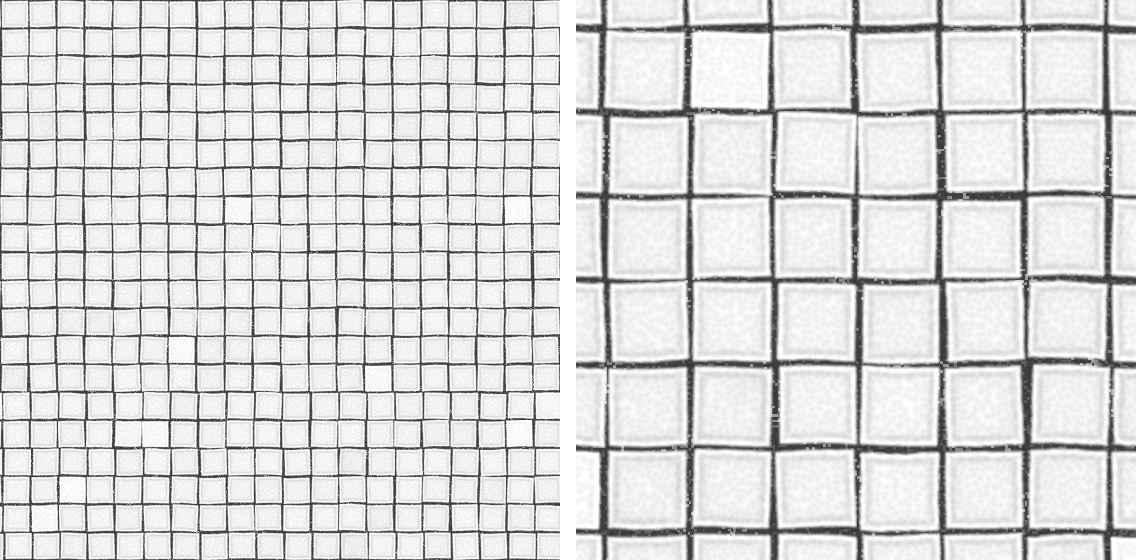
Left, the full canvas; right, a detail of the centre.
A three.js fragment shader for this texture:

```glsl
// Hand-laid white mosaic: a 20 by 20 grid of slightly crooked square tiles
// with dark, speckled grout. Each tile is a tilted box distance function with
// a wavy edge, shaded by its inset; cellular noise mottles the glaze.
varying vec2 vUv;

const float TILES = 20.0;
const float HALF_SIZE = 0.461;
const float EDGE_SOFTNESS = 0.022;
const float GLAZE = 0.958;
const float GROUT_DARK = 0.25;
const float GROUT_LIGHT = 0.43;

float hash(vec2 p) {
  return fract(sin(dot(p, vec2(127.1, 311.7))) * 43758.54);
}

vec2 hash2(vec2 p) {
  return vec2(hash(p), hash(p + vec2(17.3, 41.9)));
}

// Distance to the nearest scattered point
float cellular(vec2 p) {
  vec2 cell = floor(p);
  vec2 local = fract(p);
  float nearest = 1.0;
  for (int y = -1; y <= 1; y++) {
    for (int x = -1; x <= 1; x++) {
      vec2 offset = vec2(float(x), float(y));
      vec2 delta = offset + hash2(cell + offset) - local;
      nearest = min(nearest, dot(delta, delta));
    }
  }
  return sqrt(nearest);
}

// Layered sines for uneven edges and cloudy patches
float ripple(vec2 p, float seed) {
  return 0.5 * sin(p.x * 9.0 + p.y * 7.0 + seed)
       + 0.3 * sin(p.x * 23.0 - p.y * 19.0 + seed * 1.7)
       + 0.2 * sin(p.x * 41.0 + p.y * 47.0 + seed * 2.3);
}

float bump(float x, float center, float width) {
  float t = (x - center) / width;
  return exp(-t * t);
}

float boxDistance(vec2 p, vec2 halfSize, float radius) {
  vec2 q = abs(p) - halfSize + radius;
  return length(max(q, 0.0)) + min(max(q.x, q.y), 0.0) - radius;
}

// Rows lower down are pushed slightly to the right
float rowShift(float row) {
  float drift = 0.12 * (1.0 - smoothstep(2.0, 9.0, row));
  return drift + 0.07 * (hash(vec2(row, 5.0)) - 0.5);
}

// Signed distance to one crooked, rough-edged tile
float tileDistance(vec2 local, vec2 id) {
  vec2 jitter = (hash2(id + 3.1) - 0.5) * vec2(0.042, 0.032);
  float angle = (hash(id + 8.7) - 0.5) * 0.075;
  float c = cos(angle);
  float s = sin(angle);
  vec2 p = mat2(c, -s, s, c) * (local - jitter);
  vec2 halfSize = HALF_SIZE + (hash2(id + 21.4) - 0.5) * 0.02;
  float roughness = mix(0.003, 0.013, pow(hash(id + 6.2), 2.0));
  float wave = ripple(p, hash(id) * 40.0);
  return boxDistance(p, halfSize, 0.025) + roughness * wave;
}

// Pale rim, grey line inside it, then a soft fade to the mottled centre
float glazeShade(float inset, vec2 p, vec2 id) {
  float bare = step(0.97, hash(id + 33.0));
  float halo = 0.068 * bump(inset, 0.095, 0.035) + 0.04 * exp(-inset * 9.0);
  float rim = 0.065 * bump(inset, 0.035, 0.022);
  float mottle = 0.075 * (cellular(p * 13.0) - 0.42);
  float cloudy = smoothstep(0.82, 1.0, hash(id + 14.0));
  float stain = cloudy * 0.035 * (0.5 + 0.5 * ripple(p * 0.4, id.x));
  float tone = 0.014 * (hash(id + 52.0) - 0.5);
  return GLAZE + tone + rim + mottle - stain - halo * (1.0 - 0.75 * bare) + 0.02 * bare;
}

// Dark joint, deepest along its middle, with patches of pale grit
float groutShade(float depth, vec2 p) {
  float shade = mix(GROUT_LIGHT, GROUT_DARK, smoothstep(0.0, 0.035, depth));
  float patchy = smoothstep(0.1, 0.7, ripple(p * 0.35, 2.0));
  float grain = hash(floor(p * 30.0));
  float grit = step(0.8, grain) * mix(0.08, 0.32, patchy);
  return shade + 0.07 * (grain - 0.5) + grit;
}

void main() {
  // Grid cell and tile identity
  vec2 p = vUv * TILES;
  p.y += 0.012 * sin(p.x * 1.9) + 0.008 * sin(p.x * 4.3 + 1.0);
  float row = floor(p.y);
  p.x -= rowShift(row);
  vec2 id = mod(vec2(floor(p.x), row), TILES);

  // Blend grout and glaze across the tile edge
  float d = tileDistance(fract(p) - 0.5, id);
  float cover = 1.0 - smoothstep(-EDGE_SOFTNESS, EDGE_SOFTNESS, d);
  float grout = groutShade(max(d, 0.0), p);
  float glaze = glazeShade(max(-d, 0.0), p, id);
  float shade = clamp(mix(grout, glaze, cover), 0.0, 1.0);
  gl_FragColor = vec4(vec3(shade), 1.0);
}
```
